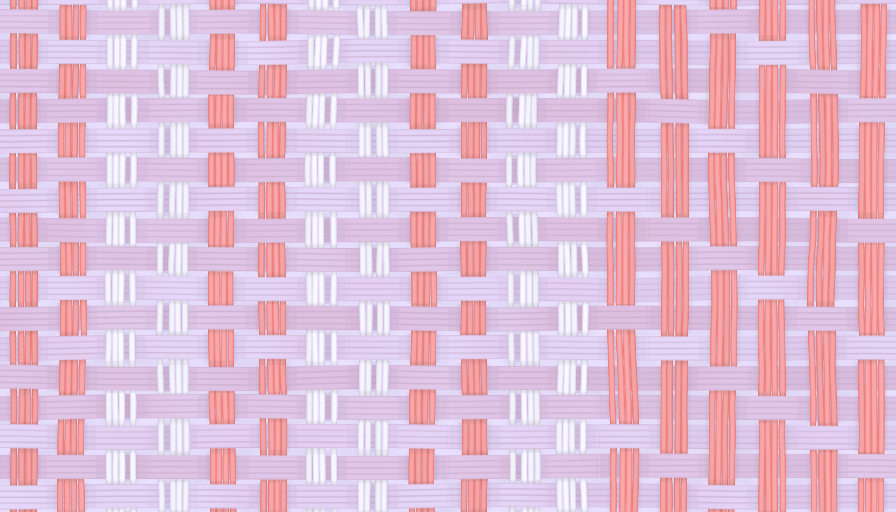
This pattern is drawn by a Shadertoy shader. Its source:

```glsl
// Woven mat: lavender cords crossing coral and white cords, plain weave turning to twill.
#define GRID vec2(17.9, 17.28)      // columns and rows across the canvas
#define SHIFT vec2(0.057, -0.25)    // phase of the first column and row
#define BAND_HALF 0.405             // half thickness of a row, in row pitches
#define STRAND 0.128                // pitch of the strands in a column
#define TWILL_START 12.0            // first column of the twill part
#define CORAL vec3(0.97, 0.65, 0.655)
#define CORAL_DEEP vec3(0.91, 0.46, 0.46)
#define WHITE vec3(0.965, 0.965, 0.995)
#define LAVENDER vec3(0.875, 0.825, 0.96)
#define MAUVE vec3(0.845, 0.725, 0.855)
#define BACKING vec3(0.895, 0.86, 0.98)

float hash(vec2 p) {
    return fract(sin(dot(p, vec2(127.1, 311.7))) * 43758.5453);
}

float noise(vec2 p) {
    vec2 i = floor(p), f = fract(p);
    f = f * f * (3.0 - 2.0 * f);
    return mix(mix(hash(i), hash(i + vec2(1, 0)), f.x),
               mix(hash(i + vec2(0, 1)), hash(i + vec2(1, 1)), f.x), f.y);
}

// 1 where the row lies over the column, else 0
float rowOver(float col, float row) {
    if (col < TWILL_START) return 1.0 - mod(col + row, 2.0);
    return 1.0 - step(0.5, mod(row - col + 2.0, 4.0));
}

// Row of four strands; y is measured from its middle, alpha is its coverage
vec4 rowBand(float x, float y, float row, float over, float aa) {
    float t = (y / BAND_HALF * 0.5 + 0.5) * 4.0;
    t += 0.16 * (noise(vec2(x * 0.7, row * 9.0)) - 0.5);
    float groove = smoothstep(0.45, 1.0, abs(2.0 * fract(t) - 1.0));
    float cycle = mod(row, 5.0);
    float pink = (cycle < 0.5 || abs(cycle - 2.5) < 1.0) ? 0.78 : 0.22;
    pink += 0.5 * (noise(vec2(x * 0.8, row * 5.3)) - 0.5);
    vec3 color = mix(LAVENDER, MAUVE, clamp(pink, 0.0, 1.0));
    color = mix(color, MAUVE * 0.94, groove * (0.3 + 0.4 * hash(vec2(floor(t), row))));
    color += 0.025 * over * (1.0 - groove);
    float mask = 1.0 - smoothstep(-aa, aa, abs(y) - BAND_HALF);
    return vec4(color, mask);
}

// Column of four strands, parted by a gap of random width and place
vec4 columnBand(float x, float y, float col, float aa) {
    bool isWhite = col < TWILL_START && mod(col, 4.0) > 1.5;
    vec3 light = isWhite ? WHITE : CORAL;
    vec3 dark = isWhite ? LAVENDER * 0.98 : CORAL_DEEP;
    float split = floor(hash(vec2(col, 3.0)) * 3.0);
    float gap = (isWhite ? 0.06 : 0.0) + 0.055 * hash(vec2(col, 8.0));
    vec4 band = vec4(dark, 0.0);
    for (int i = 0; i < 4; i++) {
        float s = float(i);
        float center = (s - 1.5) * STRAND + (s > split ? 0.5 : -0.5) * gap;
        center += 0.025 * (noise(vec2(y * 0.9, col * 7.0 + s * 2.3)) - 0.5);
        float d = abs(x - center) / (STRAND * 0.5);
        float cover = 1.0 - smoothstep(1.0 - aa * 8.0, 1.0 + aa * 8.0, d);
        vec3 color = mix(light, dark, 0.85 * smoothstep(0.35, 1.0, d));
        color *= 0.98 + 0.035 * hash(vec2(col, s));
        band.rgb = mix(band.rgb, color, cover);
        band.a = max(band.a, cover);
    }
    return band;
}

void mainImage(out vec4 fragColor, in vec2 fragCoord) {
    vec2 uv = fragCoord / iResolution.xy;
    vec2 p = vec2(uv.x, 1.0 - uv.y) * GRID + SHIFT;
    vec2 aa = 0.7 * GRID / iResolution.xy;

    // Slight drift of the cords
    p += 0.09 * (vec2(noise(vec2(floor(p.x), p.y * 0.2)),
                      noise(vec2(p.x * 0.4, floor(p.y) + 20.0))) - 0.5);
    vec2 cell = floor(p);
    vec2 q = fract(p) - 0.5;
    float over = rowOver(cell.x, cell.y);

    // Backing, rows and the shade beside each column
    vec4 row = rowBand(p.x, q.y, cell.y, over, aa.y);
    vec3 color = BACKING + 0.05 * (noise(p * 3.0) - 0.5);
    color = mix(color, row.rgb, row.a);
    float beside = 1.0 - smoothstep(0.24, 0.38, abs(q.x));
    color *= 1.0 - 0.06 * beside * (1.0 - over);

    // Columns, shaded where they dip below a row
    vec4 column = columnBand(q.x, p.y, cell.x, aa.x);
    float neighbor = rowOver(cell.x, cell.y + (q.y > 0.0 ? 1.0 : -1.0));
    float toRow = over > 0.5 ? abs(q.y) - BAND_HALF
                : (neighbor > 0.5 ? 1.0 - BAND_HALF - abs(q.y) : 1.0);
    column.rgb *= 1.0 - 0.09 * (1.0 - smoothstep(0.0, 0.2, toRow));
    color = mix(color, column.rgb, column.a * (1.0 - row.a * over));

    fragColor = vec4(clamp(color, 0.0, 1.0), 1.0);
}
```
